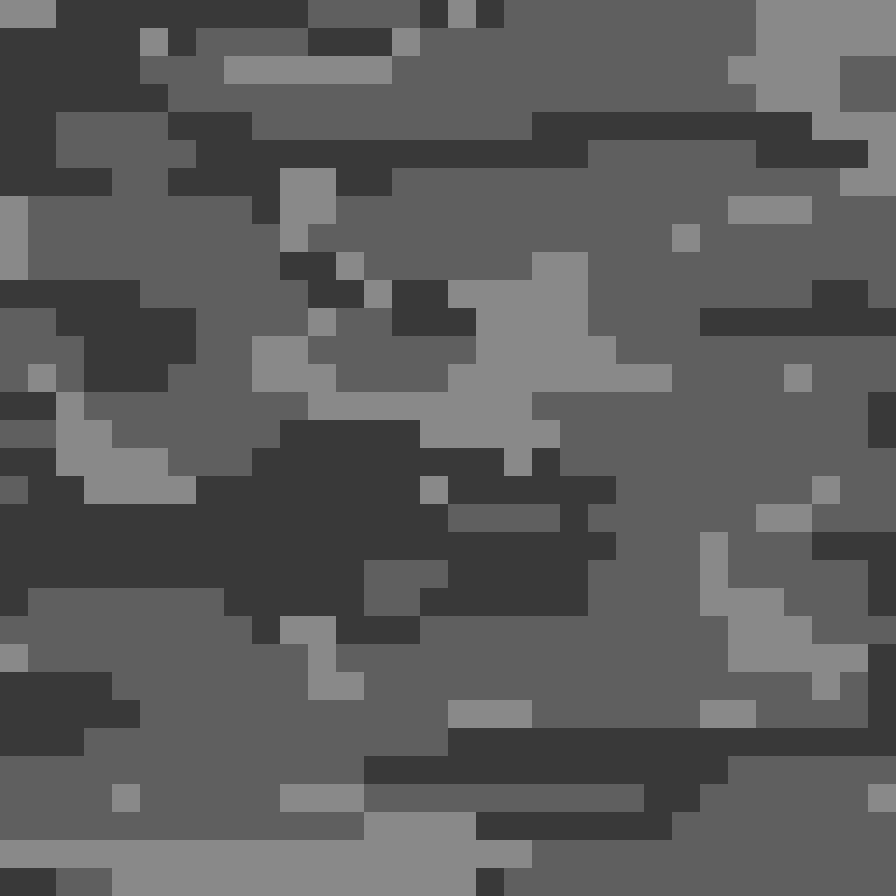
A WebGL 2 fragment shader for this pattern:

```glsl
#version 300 es
precision highp float;

// Blocky grey camouflage: long, thin, mostly horizontal streaks on a square grid.
// Each streak layer is a contour band of stretched gradient noise whose width
// is varied by a second noise, so that bands swell, thin out and break up.

#define GRID 32.0                  // blocks along the canvas height
#define STREAK_FREQ vec2(1.8, 6.0) // noise cells per canvas, across and up
#define RAGGEDNESS 0.20            // strength of the fine octave
#define WIDTH_VARIATION 0.19       // how far the band width wanders
#define DARK_WIDTH 0.082           // mean half width of the dark bands
#define LIGHT_WIDTH 0.052          // mean half width of the light bands
#define DARK_SEED 11u
#define LIGHT_SEED 47u
#define MID_GREY vec3(0.372)
#define DARK_GREY vec3(0.223)
#define LIGHT_GREY vec3(0.537)

uniform vec2 u_resolution;
out vec4 fragColor;

// Integer hash of a lattice point
uint hash(ivec2 cell, uint seed) {
    uint h = uint(cell.x) * 0x9E3779B9u ^ uint(cell.y) * 0x85EBCA6Bu ^ seed * 0xC2B2AE35u;
    h = (h ^ (h >> 16)) * 0x7FEB352Du;
    h = (h ^ (h >> 15)) * 0x846CA68Bu;
    return h ^ (h >> 16);
}

// Offset from a lattice point projected on its random unit gradient
float cornerRamp(ivec2 cell, vec2 offset, uint seed) {
    float angle = 6.28319 * float(hash(cell, seed) >> 8) / 16777216.0;
    return dot(vec2(cos(angle), sin(angle)), offset);
}

float gradientNoise(vec2 p, uint seed) {
    ivec2 cell = ivec2(floor(p));
    vec2 f = fract(p);
    vec2 blend = f * f * f * (f * (f * 6.0 - 15.0) + 10.0);
    float low = mix(cornerRamp(cell, f, seed),
                    cornerRamp(cell + ivec2(1, 0), f - vec2(1, 0), seed), blend.x);
    float high = mix(cornerRamp(cell + ivec2(0, 1), f - vec2(0, 1), seed),
                     cornerRamp(cell + ivec2(1, 1), f - vec2(1, 1), seed), blend.x);
    return mix(low, high, blend.y);
}

// True inside a band around the zero contour of the noise
bool inStreak(vec2 uv, float halfWidth, uint seed) {
    vec2 p = uv * STREAK_FREQ + 0.37 * float(seed);
    float contour = gradientNoise(p, seed)
                  + RAGGEDNESS * gradientNoise(p * 2.3, seed + 1u);
    float wander = WIDTH_VARIATION * gradientNoise(p * 1.3 + 0.5, seed + 2u);
    return abs(contour) < halfWidth + wander;
}

// One flat colour per grid block, with light streaks over dark ones
vec3 camouflage(vec2 uv) {
    vec2 blockCentre = (floor(uv * GRID) + 0.5) / GRID;
    if (inStreak(blockCentre, LIGHT_WIDTH, LIGHT_SEED)) return LIGHT_GREY;
    if (inStreak(blockCentre, DARK_WIDTH, DARK_SEED)) return DARK_GREY;
    return MID_GREY;
}

void main() {
    // Average four samples per pixel to smooth the block edges
    vec3 colour = vec3(0.0);
    for (int i = 0; i < 4; i++) {
        vec2 shift = vec2(i & 1, i >> 1) * 0.5 - 0.25;
        colour += camouflage((gl_FragCoord.xy + shift) / u_resolution.y);
    }
    fragColor = vec4(colour * 0.25, 1.0);
}
```
